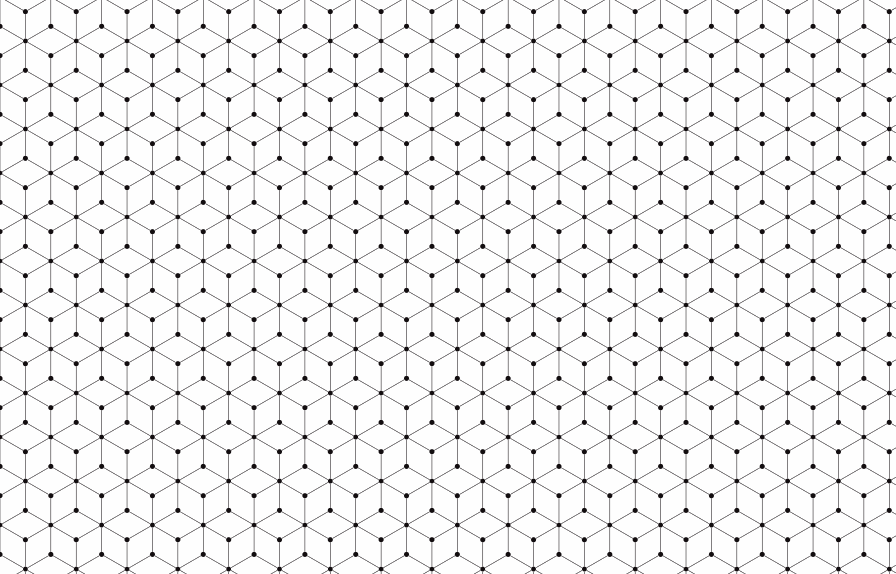
This pattern is drawn by a Shadertoy shader. Its source:

```glsl
// Rhombille lattice: thin dark lines joining round dots on near-white paper.
// The plane is folded to its nearest hub; six spokes run from each hub to the
// corners of its hexagonal cell. One unit is the length of a spoke.

const vec2 SPOKE = vec2(0.8660254, 0.5);

// Offset from the nearest hub of a triangular hub lattice.
vec2 fromNearestHub(vec2 p) {
    vec2 period = vec2(2.0 * SPOKE.x, 3.0);
    vec2 a = p - period * round(p / period);
    vec2 shifted = p - 0.5 * period;
    vec2 b = shifted - period * round(shifted / period);
    return dot(a, a) < dot(b, b) ? a : b;
}

// Share of a pixel covered by a stroke, kept exact for hairlines.
float strokeCover(float dist, float halfWidth, float pixel) {
    float high = min(dist + 0.5 * pixel, halfWidth);
    float low = max(dist - 0.5 * pixel, -halfWidth);
    return clamp((high - low) / pixel, 0.0, 1.0);
}

float dotCover(float dist, float radius, float pixel) {
    return clamp(0.5 + (radius - dist) / pixel, 0.0, 1.0);
}

void mainImage(out vec4 fragColor, in vec2 fragCoord) {
    // About 35.3 columns of dots fit across the canvas.
    float pixel = 30.54 / iResolution.x;
    vec2 p = fragCoord * pixel - vec2(0.0, 10.668);

    // Mirror the cell into one quadrant.
    vec2 q = abs(fromNearestHub(p));

    // Vertical and slanted spokes.
    float spokeDist = min(q.x, abs(dot(q, vec2(SPOKE.y, -SPOKE.x))));
    float ink = strokeCover(spokeDist, 0.009, pixel);

    // Dots on the hub and on the cell corners.
    float cornerDist = min(length(q - vec2(0.0, 1.0)), length(q - SPOKE));
    ink = max(ink, dotCover(length(q), 0.081, pixel));
    ink = max(ink, dotCover(cornerDist, 0.086, pixel));

    vec3 paper = vec3(0.995);
    vec3 inkColor = vec3(0.07, 0.05, 0.06);
    fragColor = vec4(mix(paper, inkColor, ink), 1.0);
}
```
